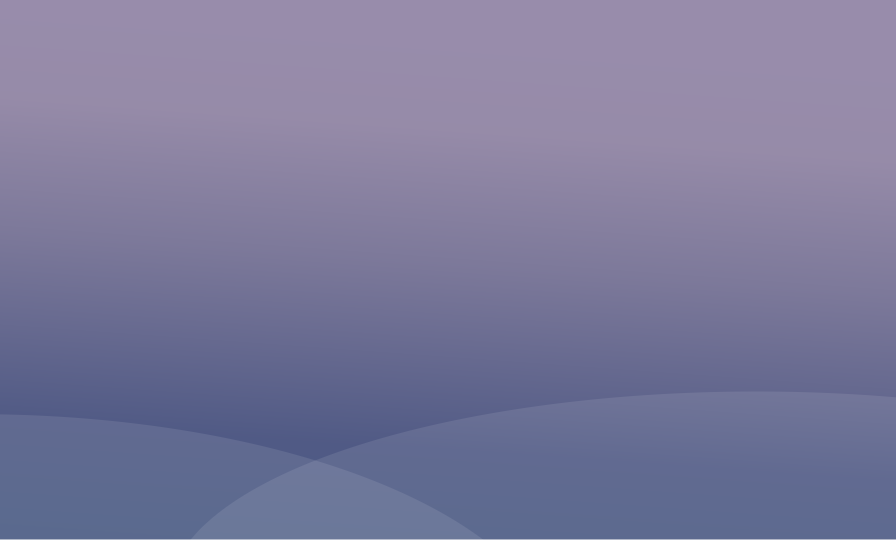
Reproduce this background procedurally as a Shadertoy shader.

```glsl
// Dusk gradient from mauve to slate blue, with two translucent rounded hills.

// Sky colours, from the highest to the lowest
const vec3 MAUVE = vec3(0.596, 0.550, 0.672);
const vec3 ROSE  = vec3(0.588, 0.544, 0.660);
const vec3 HAZE  = vec3(0.487, 0.473, 0.603);
const vec3 DUSK  = vec3(0.316, 0.354, 0.522);
const vec3 DEEP  = vec3(0.284, 0.352, 0.511);

// Heights of the sky stops, as shares of the canvas height
const float MAUVE_AT = 0.95;
const float ROSE_AT  = 0.76;
const float HAZE_AT  = 0.51;
const float DUSK_AT  = 0.167;
const float DEEP_AT  = -0.05;
const float SKY_TILT = 0.12;

// Hills: centre and radii, as shares of the canvas size
const vec2 LEFT_CENTRE  = vec2(-0.026, -0.228);
const vec2 LEFT_RADII   = vec2(0.651, 0.461);
const vec2 RIGHT_CENTRE = vec2(0.844, -0.102);
const vec2 RIGHT_RADII  = vec2(0.656, 0.377);
const vec3 HILL_TINT    = vec3(1.0);
const float HILL_ALPHA  = 0.095;

// Pale rim along the bottom edge
const vec3 RIM_COLOUR = vec3(0.95);
const float RIM_HEIGHT = 0.00105;

// Share of a step from one stop to the next
float ramp(float from, float to, float h) {
    return clamp((h - from) / (to - from), 0.0, 1.0);
}

vec3 skyColour(vec2 uv) {
    float h = uv.y + SKY_TILT * (uv.x - 0.5);
    vec3 colour = mix(DEEP, DUSK, ramp(DEEP_AT, DUSK_AT, h));
    colour = mix(colour, HAZE, ramp(DUSK_AT, HAZE_AT, h));
    colour = mix(colour, ROSE, ramp(HAZE_AT, ROSE_AT, h));
    return mix(colour, MAUVE, ramp(ROSE_AT, MAUVE_AT, h));
}

// Smooth coverage of an ellipse, about one pixel soft at its edge
float ellipseMask(vec2 uv, vec2 centre, vec2 radii) {
    vec2 q = (uv - centre) / radii;
    float r = length(q);
    vec2 slope = q / (max(r, 1e-4) * radii * iResolution.xy);
    float pixel = max(length(slope), 1e-5);
    return clamp(0.5 + (1.0 - r) / pixel, 0.0, 1.0);
}

void mainImage(out vec4 fragColor, in vec2 fragCoord) {
    vec2 uv = fragCoord / iResolution.xy;
    vec3 colour = skyColour(uv);

    // Translucent hills, lighter where they overlap
    float left = ellipseMask(uv, LEFT_CENTRE, LEFT_RADII);
    float right = ellipseMask(uv, RIGHT_CENTRE, RIGHT_RADII);
    colour = mix(colour, HILL_TINT, HILL_ALPHA * left);
    colour = mix(colour, HILL_TINT, HILL_ALPHA * right);

    // Bottom rim, blended by its share of the pixel
    float rim = clamp(RIM_HEIGHT * iResolution.y - fragCoord.y + 0.5, 0.0, 1.0);
    colour = mix(colour, RIM_COLOUR, rim);

    fragColor = vec4(colour, 1.0);
}
```
